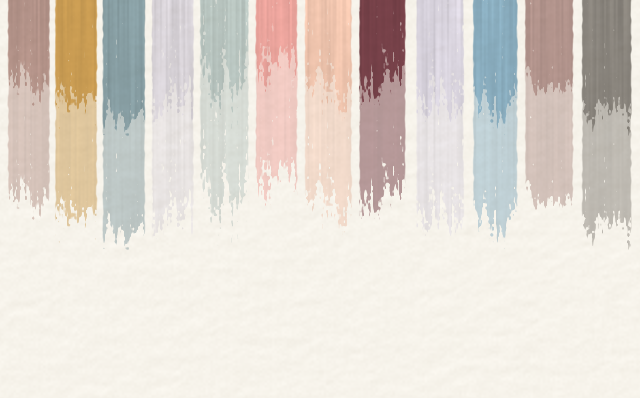
This background is drawn by a WebGL 1 fragment shader. Its source:

```glsl
precision highp float;
// Twelve dry-brush paint swatches hang from the top edge of embossed paper.
// Each swatch is one bristle mask used twice: a long translucent wash and a
// shorter opaque coat. Value noise frays the tips, streaks and paper relief.

uniform vec2 u_resolution;

const vec3 PAPER = vec3(0.967, 0.953, 0.920);
const float WASH_SHIFT = 0.178;    // how far the wash runs below the coat
const float WASH_ALPHA = 0.50;
const float COAT_ALPHA = 0.96;
const float SIDE_WOBBLE = 0.0022;
const float STREAK_CONTRAST = 0.17;
const float RELIEF = 0.048;
const float GRAIN = 0.016;

float hash(vec2 p) {
  return fract(sin(dot(p, vec2(127.1, 311.7))) * 43758.5453);
}

float noise(vec2 p) {
  vec2 i = floor(p), f = fract(p);
  f = f * f * (3.0 - 2.0 * f);
  return mix(mix(hash(i), hash(i + vec2(1.0, 0.0)), f.x),
             mix(hash(i + vec2(0.0, 1.0)), hash(i + vec2(1.0, 1.0)), f.x), f.y);
}

// Height of the paper: wide, flat lumps with finer fibres on top.
float paperHeight(vec2 p) {
  p += 0.006 * noise(p * 30.0);
  return 0.65 * noise(p * vec2(36.0, 66.0)) + 0.35 * noise(p * vec2(75.0, 120.0) + 7.0);
}

// Coverage of one brush stroke.
// box: left, right, mean tip, fray length; peak: position across, extra reach.
float stroke(vec2 p, vec4 box, vec2 peak) {
  float pixel = 1.0 / u_resolution.x;
  float across = (p.x - box.x) / (box.y - box.x);
  float inside = min(p.x - box.x, box.y - p.x);
  inside += SIDE_WOBBLE * (noise(p * vec2(20.0, 110.0) + box.x * 50.0) - 0.5);

  // Ragged tip, longest at the peak
  float tip = box.z + peak.y * (1.0 - 2.0 * abs(across - peak.x));
  float ragged = 0.7 * noise(vec2(p.x * 70.0, 3.0)) + 0.6 * noise(vec2(p.x * 210.0, 9.0));
  tip += box.w * (ragged - 0.65);

  // Paint thins out toward the tip, leaving streaks and specks
  float depth = (tip - p.y) / box.w;
  float bristle = 0.6 * noise(p * vec2(270.0, 24.0)) + 0.4 * noise(p * vec2(340.0, 190.0));
  float gap = max(0.62 - 0.42 * depth, 0.21 - 0.03 * depth);
  return smoothstep(-pixel, pixel, inside) * smoothstep(-0.07, 0.07, bristle - gap);
}

// Lays the wash first, then the opaque coat.
void swatch(inout vec3 color, vec2 p, vec4 box, vec2 peak, vec3 paint) {
  float streak = 0.6 * noise(p * vec2(330.0, 5.0)) + 0.4 * noise(p * vec2(130.0, 9.0));
  vec3 tint = paint * (1.0 + STREAK_CONTRAST * (streak - 0.5));
  float wash = stroke(p - vec2(0.0, WASH_SHIFT), box, peak);
  color = mix(color, tint, WASH_ALPHA * wash);
  color = mix(color, tint, COAT_ALPHA * stroke(p, box, peak));
}

void main() {
  // Canvas widths, measured down from the top left corner
  vec2 p = vec2(gl_FragCoord.x, u_resolution.y - gl_FragCoord.y) / u_resolution.x;
  vec3 color = PAPER;

  // Swatches from left to right
  swatch(color, p, vec4(0.013, 0.077, 0.137, 0.040), vec2(0.7, 0.010), vec3(0.70, 0.57, 0.53));
  swatch(color, p, vec4(0.087, 0.151, 0.172, 0.045), vec2(0.3, 0.008), vec3(0.78, 0.60, 0.31));
  swatch(color, p, vec4(0.161, 0.226, 0.182, 0.030), vec2(0.6, 0.016), vec3(0.52, 0.61, 0.63));
  swatch(color, p, vec4(0.238, 0.302, 0.165, 0.050), vec2(0.4, 0.005), vec3(0.84, 0.82, 0.84));
  swatch(color, p, vec4(0.313, 0.388, 0.152, 0.080), vec2(0.7, 0.014), vec3(0.72, 0.77, 0.75));
  swatch(color, p, vec4(0.400, 0.464, 0.118, 0.052), vec2(0.3, 0.010), vec3(0.91, 0.63, 0.60));
  swatch(color, p, vec4(0.477, 0.549, 0.145, 0.055), vec2(1.0, 0.020), vec3(0.93, 0.76, 0.67));
  swatch(color, p, vec4(0.562, 0.633, 0.130, 0.040), vec2(0.6, 0.006), vec3(0.45, 0.24, 0.27));
  swatch(color, p, vec4(0.651, 0.724, 0.163, 0.052), vec2(0.5, 0.006), vec3(0.84, 0.82, 0.86));
  swatch(color, p, vec4(0.740, 0.808, 0.156, 0.036), vec2(0.6, 0.026), vec3(0.53, 0.67, 0.74));
  swatch(color, p, vec4(0.821, 0.895, 0.139, 0.028), vec2(0.8, 0.004), vec3(0.69, 0.57, 0.54));
  swatch(color, p, vec4(0.910, 0.986, 0.173, 0.038), vec2(0.4, 0.010), vec3(0.53, 0.51, 0.48));

  // Relief lit from the upper left, plus fine grain
  float slope = paperHeight(p + vec2(0.003, 0.004)) - paperHeight(p);
  float grain = noise(p * 260.0) - 0.5;
  float shade = RELIEF * slope + GRAIN * grain;
  color *= 1.0 + shade * vec3(0.9, 1.0, 1.2);

  gl_FragColor = vec4(clamp(color, 0.0, 1.0), 1.0);
}
```
